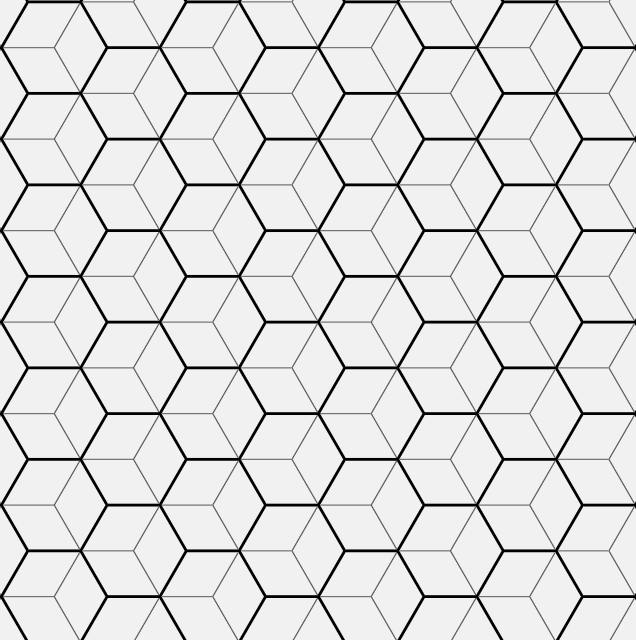
A Shadertoy shader for this pattern:

```glsl
const float ROWS = 6.995;                       // hexagons per canvas height
const float SIDE = 1.0 / (ROWS * 1.7320508);    // hexagon side, in canvas heights
const vec2 ANCHOR = vec2(0.0006, -0.0033);      // left corner of a cell, from the centre
const float BOLD_WIDTH = 0.0044;                // line widths, in canvas heights
const float THIN_WIDTH = 0.0019;
const float FLAT_INK = 0.53;                    // opacity of level spokes
const float SLANT_INK = 0.63;                   // opacity of slanted spokes
const vec3 PAPER = vec3(0.945);
const vec3 INK = vec3(0.005);

const float ROOT3 = 1.7320508;

// Offset from the nearest centre of a flat-topped hexagon grid with unit sides
vec2 hexLocal(vec2 p) {
    vec2 period = vec2(3.0, ROOT3);
    vec2 a = mod(p + 0.5 * period, period) - 0.5 * period;
    vec2 b = mod(p, period) - 0.5 * period;
    return dot(a, a) < dot(b, b) ? a : b;
}

// Distance from inside the unit hexagon to its outline
float hexEdge(vec2 p) {
    p = abs(p);
    return 0.5 * ROOT3 - max(p.y, 0.5 * (ROOT3 * p.x + p.y));
}

// Distance to a segment from the centre to a unit direction
float spoke(vec2 p, vec2 dir) {
    return length(p - dir * clamp(dot(p, dir), 0.0, 1.0));
}

// Share of a pixel covered by a line at the given distance
float lineCover(float dist, float width, float pixel) {
    float h = 0.5 * width;
    float overlap = min(dist + 0.5 * pixel, h) - max(dist - 0.5 * pixel, -h);
    return clamp(overlap / pixel, 0.0, 1.0);
}

void mainImage(out vec4 fragColor, in vec2 fragCoord) {
    float pixel = 1.0 / iResolution.y;
    vec2 uv = (fragCoord - 0.5 * iResolution.xy) * pixel;
    vec2 cell = hexLocal((uv - ANCHOR) / SIDE - vec2(1.0, 0.0));

    // Heavy hexagon outlines
    float bold = lineCover(hexEdge(cell) * SIDE, BOLD_WIDTH, pixel);

    // Fine spokes: one to the left, a mirrored pair to the right
    vec2 folded = vec2(cell.x, abs(cell.y));
    float flatDist = spoke(folded, vec2(-1.0, 0.0)) * SIDE;
    float slantDist = spoke(folded, vec2(0.5, 0.5 * ROOT3)) * SIDE;
    float thin = max(FLAT_INK * lineCover(flatDist, THIN_WIDTH, pixel),
                     SLANT_INK * lineCover(slantDist, THIN_WIDTH, pixel));

    fragColor = vec4(mix(PAPER, INK, max(bold, thin)), 1.0);
}
```
